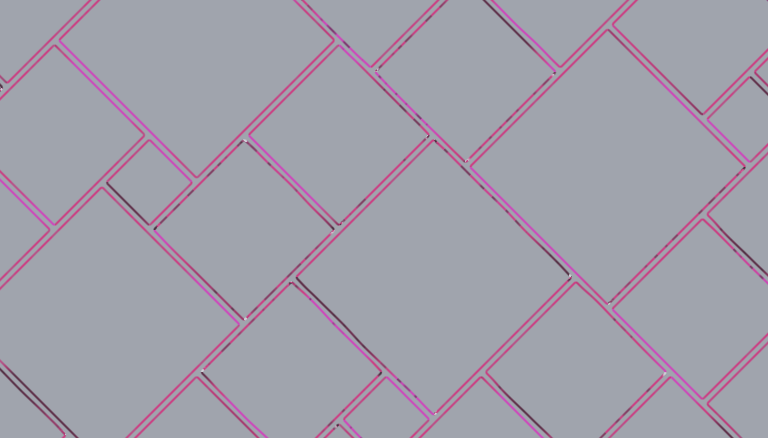
Reproduce this pattern procedurally as a WebGL 2 fragment shader.

```glsl
#version 300 es
precision highp float;

uniform vec2 u_resolution;
out vec4 outColor;

const float TILES_PER_HEIGHT = 4.62;
const vec2 ORIGIN = vec2(3.62, -0.77);
const vec2 CELL = vec2(5.0, 7.0);
const float BAND_SLIP = 0.67;
const float INSET = 0.046;
const float CORNER_RADIUS = 0.035;
const float HALF_STROKE = 0.0155;
const float SOFTNESS = 0.015;
const float WOBBLE = 0.022;
const float SPECKLE_REACH = 0.16;
const float SPECKLE_FREQ = 26.0;

const vec3 GREY = vec3(0.627, 0.643, 0.678);
const vec3 PINK = vec3(0.80, 0.24, 0.51);
const vec3 MAUVE = vec3(0.68, 0.36, 0.54);
const vec3 MAGENTA = vec3(0.81, 0.28, 0.76);
const vec3 INK = vec3(0.29, 0.17, 0.24);
const vec3 WHITE = vec3(0.82, 0.82, 0.85);

// Lower corner and side of the squares that fill one cell
const vec3 SQUARES[7] = vec3[7](
  vec3(2, 0, 3), vec3(0, 0, 2), vec3(0, 2, 2), vec3(2, 3, 1),
  vec3(3, 3, 2), vec3(0, 4, 3), vec3(3, 5, 2));

float hash(vec2 p) {
  return fract(sin(dot(p, vec2(127.1, 311.7))) * 43758.5453);
}

float noise(vec2 p) {
  vec2 i = floor(p), f = fract(p);
  f = f * f * (3.0 - 2.0 * f);
  return mix(mix(hash(i), hash(i + vec2(1, 0)), f.x),
             mix(hash(i + vec2(0, 1)), hash(i + vec2(1, 1)), f.x), f.y);
}

float roundedSquare(vec2 p, float halfSide) {
  vec2 d = abs(p) - halfSide + CORNER_RADIUS;
  return length(max(d, 0.0)) + min(max(d.x, d.y), 0.0) - CORNER_RADIUS;
}

// Rising edges stay pink; falling edges drift between pink, magenta and ink
vec3 edgeColor(float along, float seed, bool falling) {
  float grain = noise(vec2(along * 14.0, seed * 71.0));
  vec3 rising = mix(PINK, MAUVE, 0.7 * smoothstep(0.4, 0.9, grain));
  if (!falling) return mix(rising, INK, 0.5 * step(0.8, seed) * smoothstep(0.5, 0.8, grain));
  float drift = noise(vec2(along * 0.8, seed * 53.0));
  vec3 color = mix(rising, MAGENTA, 0.9 * smoothstep(0.45, 0.65, drift));
  color = mix(color, INK, 0.85 * (1.0 - smoothstep(0.15, 0.42, drift)));
  return mix(color, INK, 0.6 * step(0.5, seed) * smoothstep(0.6, 0.85, grain));
}

void main() {
  vec2 uv = gl_FragCoord.xy / u_resolution.y;
  float pixel = TILES_PER_HEIGHT * sqrt(2.0) / u_resolution.y;

  // Turn by 45 degrees, then slip and mirror alternate bands
  vec2 p = TILES_PER_HEIGHT * vec2(uv.x - uv.y, uv.x + uv.y) + ORIGIN;
  float band = floor(p.y / CELL.y);
  p.x -= BAND_SLIP * band;
  vec2 cell = floor(p / CELL);
  vec2 local = p - cell * CELL;
  if (mod(band, 2.0) > 0.5) local.y = CELL.y - local.y;

  // Find the square that holds this point
  vec2 q = vec2(0.0);
  float halfSide = 1.0, id = 0.0;
  for (int i = 0; i < 7; i++) {
    float h = 0.5 * SQUARES[i].z;
    vec2 d = local - SQUARES[i].xy - h;
    if (max(abs(d.x), abs(d.y)) <= h) {
      q = d;
      halfSide = h;
      id = float(i);
    }
  }

  // Identify the nearest edge
  vec2 a = abs(q);
  bool falling = a.y > a.x;
  float along = falling ? q.x : q.y;
  float side = falling ? step(0.0, q.y) : 2.0 + step(0.0, q.x);
  float seed = hash(cell * 7.3 + vec2(id, side * 3.7));

  // Outline, with slightly uneven falling edges
  float bend = smoothstep(0.0, 0.3, a.y - a.x) * step(0.4, seed);
  float d = roundedSquare(q, halfSide - INSET);
  d += WOBBLE * bend * (noise(vec2(along * 2.0, seed * 37.0)) - 0.7);
  float blur = max(SOFTNESS, 0.6 * pixel);
  float stroke = 1.0 - smoothstep(HALF_STROKE - blur, HALF_STROKE + blur, abs(d));

  // Black and white speckles at some corners
  float cornerGap = halfSide - min(a.x, a.y);
  float speckled = (1.0 - smoothstep(0.5 * SPECKLE_REACH, SPECKLE_REACH, cornerGap)) * step(0.75, seed);
  float speckle = noise(p * SPECKLE_FREQ);
  vec3 color = edgeColor(along, seed, falling);
  color = mix(color, WHITE, speckled * smoothstep(0.5, 0.7, speckle));
  color = mix(color, INK, speckled * (1.0 - smoothstep(0.25, 0.45, speckle)));

  outColor = vec4(mix(GREY, color, stroke), 1.0);
}
```
